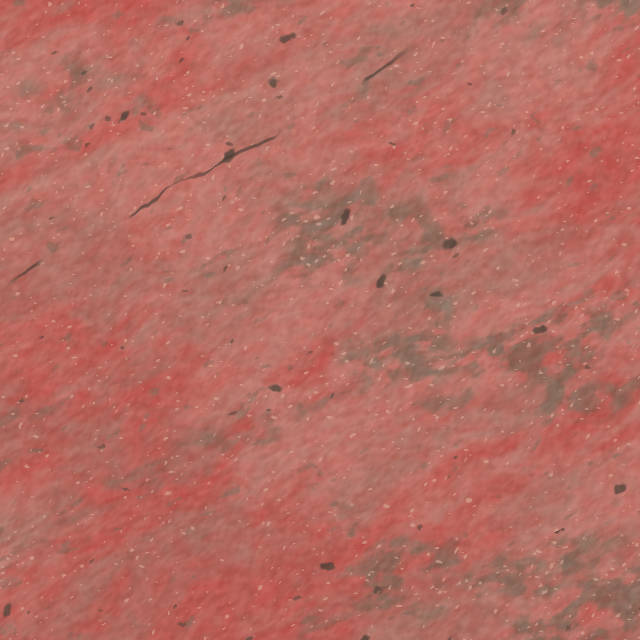
A three.js fragment shader for this texture:

```glsl
// Worn red painted ground with slanted streaks, grey scuffs, pale chips, pits and a thin crack.
varying vec2 vUv;

const vec3 PINK = vec3(0.755, 0.468, 0.425);
const vec3 RED = vec3(0.745, 0.372, 0.342);
const vec3 DUST = vec3(0.675, 0.445, 0.395);
const vec3 SCUFF = vec3(0.50, 0.415, 0.355);
const vec3 CHIP = vec3(0.86, 0.66, 0.58);
const vec3 PIT = vec3(0.29, 0.24, 0.21);
const float SLANT = 0.50;

float hash(vec2 p) {
  vec3 q = fract(vec3(p.xyx) * 0.1031);
  q += dot(q, q.yzx + 33.33);
  return fract((q.x + q.y) * q.z);
}

float noise(vec2 p) {
  vec2 cell = floor(p);
  vec2 f = fract(p);
  f = f * f * (3.0 - 2.0 * f);
  float low = mix(hash(cell), hash(cell + vec2(1.0, 0.0)), f.x);
  float high = mix(hash(cell + vec2(0.0, 1.0)), hash(cell + 1.0), f.x);
  return mix(low, high, f.y);
}

float fbm(vec2 p) {
  float sum = 0.0;
  float weight = 0.5;
  for (int i = 0; i < 5; i++) {
    sum += weight * noise(p);
    p = mat2(1.6, 1.2, -1.2, 1.6) * p + 17.3;
    weight *= 0.5;
  }
  return sum / 0.97;
}

vec2 rotate(vec2 p, float angle) {
  float c = cos(angle);
  float s = sin(angle);
  return vec2(c * p.x + s * p.y, c * p.y - s * p.x);
}

// One randomly turned, ragged oval in some of the grid cells.
float flecks(vec2 p, float cells, float density, float radius, float seed) {
  vec2 g = p * cells + seed;
  vec2 id = floor(g);
  vec2 centre = 0.35 + 0.3 * vec2(hash(id + 3.7), hash(id + 8.1));
  vec2 d = rotate(fract(g) - centre, (hash(id + 5.3) - 0.5) * 1.6);
  d.y *= 1.4 + 1.2 * hash(id + 1.9);
  float size = radius * (0.5 + 0.5 * hash(id + 6.4));
  float ragged = (noise(g * 9.0) - 0.5) * radius * 0.6;
  float shape = 1.0 - smoothstep(size * 0.55, size * 1.2, length(d) + ragged);
  return shape * step(hash(id + 12.6), density);
}

// Broken hairline that wanders around a slanted path.
float crack(vec2 uv) {
  float wander = (fbm(vec2(uv.x * 14.0, 2.0)) - 0.5) * 0.045;
  float d = abs(uv.y - 0.54 - 0.58 * uv.x - wander);
  float width = 0.0012 + 0.0028 * noise(vec2(uv.x * 45.0, 9.0));
  float gaps = smoothstep(0.28, 0.5, noise(vec2(uv.x * 22.0, 5.0)));
  float extent = 1.0 - smoothstep(0.60, 0.66, uv.x);
  return (1.0 - smoothstep(width * 0.4, width * 1.5, d)) * gaps * extent;
}

void main() {
  vec2 p = rotate(vUv, SLANT);
  vec2 warped = p + 0.025 * (vec2(noise(p * 13.0), noise(p * 13.0 + 40.0)) - 0.5);

  // Broad paint patches, drawn out along the slant.
  float patches = fbm(warped * vec2(3.2, 7.0) + 4.0);
  float streaks = fbm(warped * vec2(14.0, 48.0) + 21.0);
  float seam = vUv.y - 0.695 - 0.46 * vUv.x + (streaks - 0.5) * 0.02;
  float upperLeft = smoothstep(-0.004, 0.012, seam) * (1.0 - smoothstep(0.5, 0.8, vUv.x));
  float lowerLeft = 1.0 - smoothstep(0.1, 0.7, length(vUv - vec2(0.2, 0.08)));
  float redness = patches + 0.35 * (streaks - 0.5) + 0.10 * upperLeft + 0.10 * lowerLeft;
  vec3 color = mix(PINK, RED, smoothstep(0.44, 0.70, redness));
  float dust = fbm(warped * vec2(7.0, 15.0) + 63.0);
  color = mix(color, DUST, 0.65 * smoothstep(0.45, 0.66, dust - 0.08 * upperLeft));

  // Red upper side of the seam and its pale, dusty lower lip.
  float seamFade = 1.0 - smoothstep(0.35, 0.65, vUv.x);
  float redLip = exp(-pow((seam - 0.018) / 0.018, 2.0)) * seamFade;
  float paleLip = exp(-pow((seam + 0.014) / 0.012, 2.0)) * seamFade;
  color = mix(color, RED, 0.6 * redLip);
  color = mix(color, mix(PINK, CHIP, 0.3), 0.5 * paleLip * smoothstep(0.3, 0.6, streaks));

  // Grey scuffs, gathering toward the lower right corner.
  float corner = 1.0 - smoothstep(0.05, 0.55, length(vUv - vec2(0.97, 0.03)));
  float wear = fbm(warped * vec2(5.0, 10.0) + 91.0) + 0.13 * corner;
  float grit = fbm(warped * vec2(32.0, 60.0) + 11.0);
  float worn = smoothstep(0.54, 0.72, wear);
  float scuff = worn * smoothstep(0.36, 0.64, grit);
  scuff = max(scuff, 0.65 * smoothstep(0.68, 0.78, grit + 0.15 * (wear - 0.5)));
  color = mix(color, SCUFF, 0.72 * scuff);

  // Soft surface grain.
  float coarse = noise(warped * vec2(65.0, 120.0)) - 0.5;
  float fine = noise(rotate(p, 0.25) * vec2(130.0, 230.0)) - 0.5;
  color += 0.055 * coarse + 0.05 * fine;
  color += vec3(0.015, -0.025, -0.022) * (noise(warped * vec2(50.0, 90.0) + 31.0) - 0.5) * 2.0;

  // Pale chips, then dark pits and the crack.
  float chips = flecks(p, 62.0, 0.09 + 0.14 * worn, 0.30, 7.0);
  chips = max(chips, 0.8 * flecks(p, 95.0, 0.10, 0.32, 53.0));
  chips = max(chips, flecks(p, 34.0, 0.03 + 0.08 * worn, 0.20, 29.0));
  color = mix(color, CHIP, 0.65 * chips);
  float pits = flecks(p, 17.0, 0.04 + 0.08 * worn, 0.25, 71.0);
  pits = max(pits, 0.7 * flecks(p, 40.0, 0.025, 0.30, 37.0));
  color = mix(color, mix(PIT, SCUFF, 0.35 * noise(p * 50.0)), 0.78 * pits);
  color = mix(color, PIT, 0.65 * crack(vUv));

  color *= 0.985 + 0.03 * (vUv.y - 0.5);
  gl_FragColor = vec4(color, 1.0);
}
```
